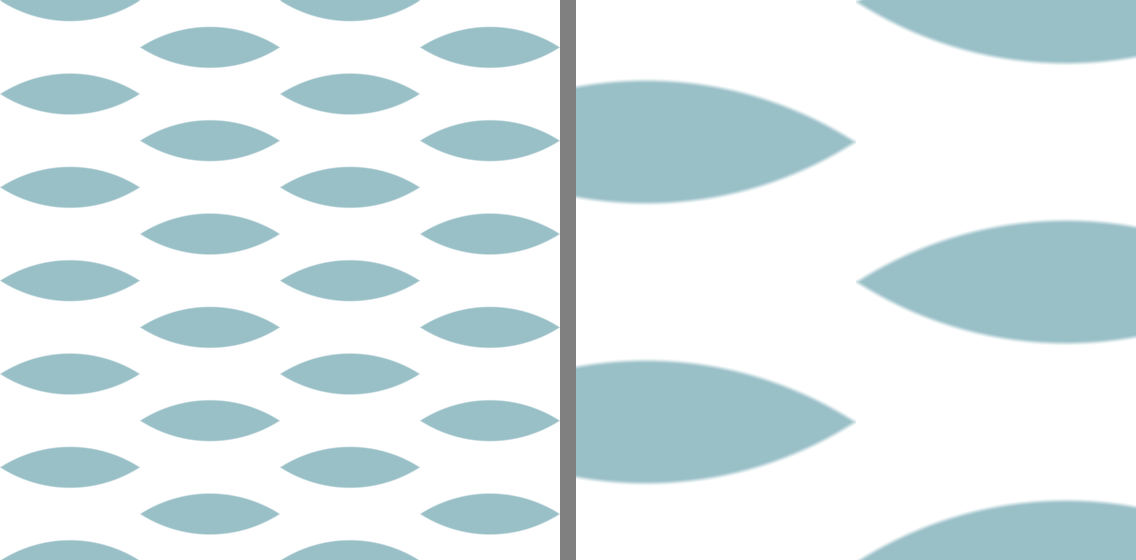
Left: the whole. Right: its middle third, enlarged.
Reproduce this pattern procedurally as a three.js fragment shader.

```glsl
// Staggered columns of flat blue-grey pointed lenses on white.
varying vec2 vUv;

const float COLUMNS = 4.0;          // even, so the stagger wraps
const float ROWS = 6.0;             // lenses per column
const vec2 LENS_HALF = vec2(0.1245, 0.0365);
const float DROP = 0.0012;          // slight downward shift of all rows
const float EDGE = 0.0018;          // half width of the soft edge
const vec3 GROUND = vec3(1.0);
const vec3 LENS_COLOR = vec3(0.60, 0.75, 0.78);

// Signed distance to a lens bounded by two circular arcs.
float lensDistance(vec2 p, vec2 halfSize) {
  float radius = dot(halfSize, halfSize) / (2.0 * halfSize.y);
  return length(vec2(p.x, abs(p.y) + radius - halfSize.y)) - radius;
}

void main() {
  // Every other column is shifted by half a row.
  float column = floor(vUv.x * COLUMNS);
  float stagger = 0.5 * mod(column, 2.0);

  // Position relative to the nearest lens centre, in canvas units.
  vec2 cell = vec2(vUv.x * COLUMNS, (vUv.y + DROP) * ROWS + stagger + 0.5);
  vec2 local = (fract(cell) - 0.5) / vec2(COLUMNS, ROWS);

  float d = lensDistance(local, LENS_HALF);
  float coverage = 1.0 - smoothstep(-EDGE, EDGE, d);
  gl_FragColor = vec4(mix(GROUND, LENS_COLOR, coverage), 1.0);
}
```
